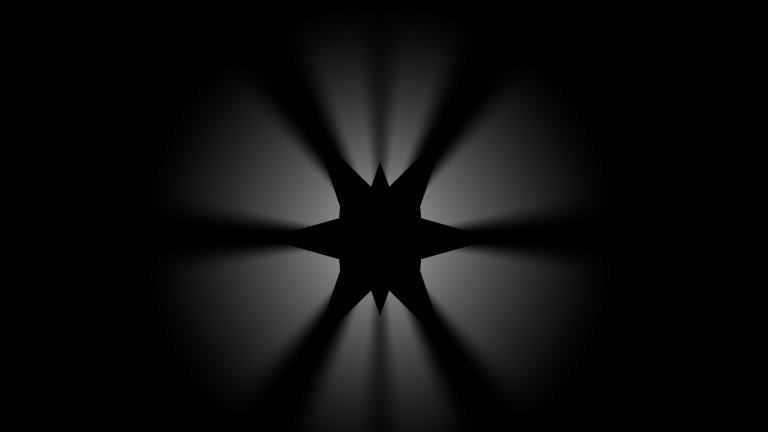
A Shadertoy shader for this background:

```glsl
float cross2(vec2 a, vec2 b) {
    return a.x * b.y - a.y * b.x;
}

// Signed distance to the star outline in one quadrant, positive inside
float starDepth(vec2 q) {
    vec2 corners[6] = vec2[6](
        vec2(0.264, 0.0), vec2(0.095, 0.0475), vec2(0.0925, 0.074),
        vec2(0.153, 0.25), vec2(0.021, 0.12), vec2(0.0, 0.178));
    float depth = -1.0;
    for (int i = 0; i < 5; i++) {
        vec2 a = corners[i], b = corners[i + 1];
        // Only the edge whose wedge holds the point counts
        if (cross2(a, q) >= 0.0 && cross2(q, b) >= 0.0)
            depth = cross2(b - a, q - a) / length(b - a);
    }
    return depth;
}

// Soft angular shadow: dark up to the core, clear beyond the rim
float shadow(float angle, float core, float rim) {
    return smoothstep(core, rim, abs(angle));
}

void mainImage(out vec4 fragColor, in vec2 fragCoord) {
    float pixel = 1.0 / iResolution.y;
    vec2 p = (fragCoord - 0.5 * iResolution.xy) * pixel - vec2(-0.009, -0.0525);
    vec2 q = abs(p);
    float radius = length(p);
    float angle = atan(q.y, q.x);

    // Round glow fading outwards
    float light = 0.69 * pow(max(1.0 - radius / 0.556, 0.0), 1.38);

    // Shadows cast by the spikes
    float above = step(0.0, p.y);
    light *= shadow(angle, mix(0.02, 0.05, above), mix(0.2, 0.24, above));
    light *= shadow(angle - 1.03, 0.05, 0.25);
    light *= mix(0.45, 1.0, shadow(angle - 1.5708, 0.0, 0.16));

    // Black star in front
    light *= 1.0 - smoothstep(-0.7 * pixel, 0.7 * pixel, starDepth(q));
    fragColor = vec4(vec3(light), 1.0);
}
```
